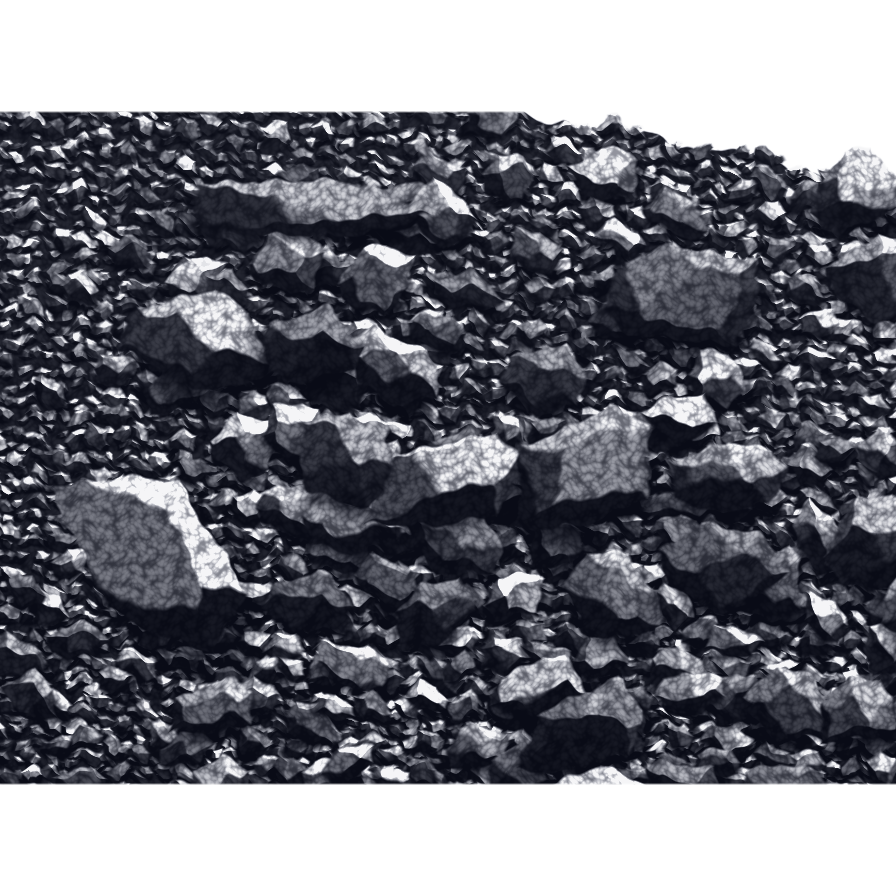
This texture is drawn by a WebGL 2 fragment shader. Its source:

```glsl
#version 300 es
precision highp float;
// A slope of dark broken stone under a white sky, between two white bands.
// Each stone is a convex solid: the lowest of several tilted planes is the
// visible facet. Jittered grids of growing cell size are painted in order.

#define LAYERS 6
#define FACETS 7
#define FINEST 0.016
#define GROWTH 1.55
#define SOFTNESS 0.0017
#define AMBIENT 0.05
#define BRIGHTNESS 0.78
#define SHADOW 0.75
#define BAND 0.125
#define LIGHT vec3(0.25, 0.80, 0.55)

uniform vec2 u_resolution;
out vec4 fragColor;

float hash(vec2 p) {
  vec3 q = fract(vec3(p.xyx) * vec3(0.1031, 0.1030, 0.0973));
  q += dot(q, q.yzx + 33.33);
  return fract((q.x + q.y) * q.z);
}

vec2 hash2(vec2 p) {
  return vec2(hash(p), hash(p + vec2(41.7, 17.3)));
}

// Cellular noise: distance to the nearest scattered point.
float cellular(vec2 p) {
  vec2 cell = floor(p);
  float nearest = 2.0;
  for (int y = -1; y <= 1; y++)
    for (int x = -1; x <= 1; x++) {
      vec2 c = cell + vec2(x, y);
      nearest = min(nearest, distance(p, c + hash2(c)));
    }
  return nearest;
}

// Height of the ridge where the sky begins.
float skyline(float x) {
  float t = max(x - 0.56, 0.0) / 0.44;
  float bumps = 0.005 * sin(x * 47.0) + 0.003 * sin(x * 131.0 + 1.0);
  return 0.878 - 0.085 * pow(t, 1.3) + bumps - 0.03 * max(0.0, 0.1 - t)
       + 0.05 * step(x, 0.56);
}

float litTone(vec3 normal) {
  float lit = max(dot(normalize(normal), normalize(LIGHT)), 0.0);
  return lit * lit;
}

// Paints one faceted stone and its soft shadow over the tone so far.
void paintStone(inout float tone, inout float ground, vec2 p, vec2 radii,
                float tilt, vec2 seed, float albedo, float soft) {
  float c = cos(tilt), s = sin(tilt);
  mat2 turn = mat2(c, -s, s, c);
  vec2 q = turn * p / radii;
  if (dot(q, q) > 2.1) return;

  float edgeWidth = soft / min(radii.x, radii.y);
  vec2 capTilt = (hash2(seed + 3.1) - 0.5) * 0.8;
  float lowest = 0.35 + 0.2 * hash(seed + 5.7) - dot(capTilt, q);
  float light = litTone(vec3(capTilt * turn, 1.0));
  float edge = 1.0;
  for (int k = 0; k < FACETS; k++) {
    vec2 facet = seed + float(k) * vec2(7.13, 3.71);
    float angle = (float(k) + 0.8 * hash(facet)) * 6.28319 / float(FACETS);
    vec2 dir = vec2(cos(angle), sin(angle));
    float slope = mix(0.5, 1.8, hash(facet + 9.2));
    float inside = 0.72 + 0.28 * hash(facet + 1.9) - dot(dir, q);
    float height = inside * slope;
    float blend = 0.03 + 0.4 * edgeWidth;
    float shown = smoothstep(-blend, blend, lowest - height);
    light = mix(light, litTone(vec3(dir * turn * slope, 1.0)), shown);
    lowest = min(lowest, height);
    edge = min(edge, inside);
  }

  float shade = 1.0 - smoothstep(0.6, 1.25, length(q - turn * vec2(0.0, -0.2)));
  tone *= 1.0 - SHADOW * shade * ground;
  float cover = smoothstep(-edgeWidth, edgeWidth, edge);
  tone = mix(tone, AMBIENT + BRIGHTNESS * albedo * light, cover);
  ground = max(ground, cover);
}

void main() {
  vec2 uv = gl_FragCoord.xy / u_resolution;
  float soft = max(SOFTNESS, 0.7 / u_resolution.y);

  // Rough outlines and mottled surfaces.
  vec2 p = uv + 0.0022 * sin(uv.yx * vec2(93.0, 117.0))
              + 0.0011 * sin(uv.yx * vec2(271.0, 233.0) + 2.0);
  float mottle = 0.6 * cellular(p * 75.0) + 0.4 * cellular(p * 190.0 + 7.0);

  float ground = 1.0 - smoothstep(-soft, soft, p.y - skyline(p.x) + 0.006);
  float tone = mix(1.0, 0.09, ground);

  // Scattered stones, fine gravel first, each row in front of the one above.
  for (int i = 0; i < LAYERS; i++) {
    float size = FINEST * pow(GROWTH, float(i));
    float coarse = float(i) / float(LAYERS - 1);
    vec2 home = floor(p / size);
    for (int y = 1; y >= -1; y--)
      for (int x = -1; x <= 1; x++) {
        vec2 cell = home + vec2(x, y);
        vec2 seed = cell + float(i) * vec2(57.0, 113.0) + 200.0;
        vec2 center = (cell + 0.5 + 0.6 * (hash2(seed) - 0.5)) * size;
        float depth = clamp((center.y - BAND) / (1.0 - 2.0 * BAND), 0.0, 1.0);
        float zone = smoothstep(0.05, 0.5, center.x + 0.15 * (1.0 - depth))
                   * mix(1.0, 0.45, depth);
        float chance = mix(1.0, zone * (1.0 - 0.6 * coarse), smoothstep(0.0, 0.5, coarse));
        float radius = size * mix(0.38, 0.68, hash(seed + 2.3));
        if (hash(seed + 8.8) > chance || center.y + 0.3 * radius > skyline(center.x)) continue;
        vec2 radii = radius * vec2(1.0, mix(0.55, 0.9, hash(seed + 4.4)));
        float pale = hash(seed + 6.6);
        paintStone(tone, ground, p - center, radii, 1.6 * (hash(seed + 7.5) - 0.6),
                   seed, mix(0.6, 2.2, pale * pale), soft);
      }
  }

  // A long slab high on the slope and a pale boulder low on the left.
  paintStone(tone, ground, p - vec2(0.34, 0.768), vec2(0.145, 0.036), -0.06, vec2(12.0, 31.0), 0.9, soft);
  paintStone(tone, ground, p - vec2(0.19, 0.365), vec2(0.125, 0.08), -0.85, vec2(25.0, 64.0), 1.6, soft);

  // Surface grain, a little haze with distance, and a cool tint in the darks.
  float rock = tone * mix(1.45, 0.6, smoothstep(0.1, 0.8, mottle)) + 0.04 * (uv.y - 0.4);
  tone = mix(1.0, clamp(rock, 0.035, 0.96), ground);
  vec3 color = vec3(tone) + vec3(0.0, 0.008, 0.05) * (1.0 - pow(tone, 4.0));

  float frame = smoothstep(-soft, soft, min(uv.y - BAND, 1.0 - BAND - uv.y));
  fragColor = vec4(mix(vec3(1.0), color, frame), 1.0);
}
```
